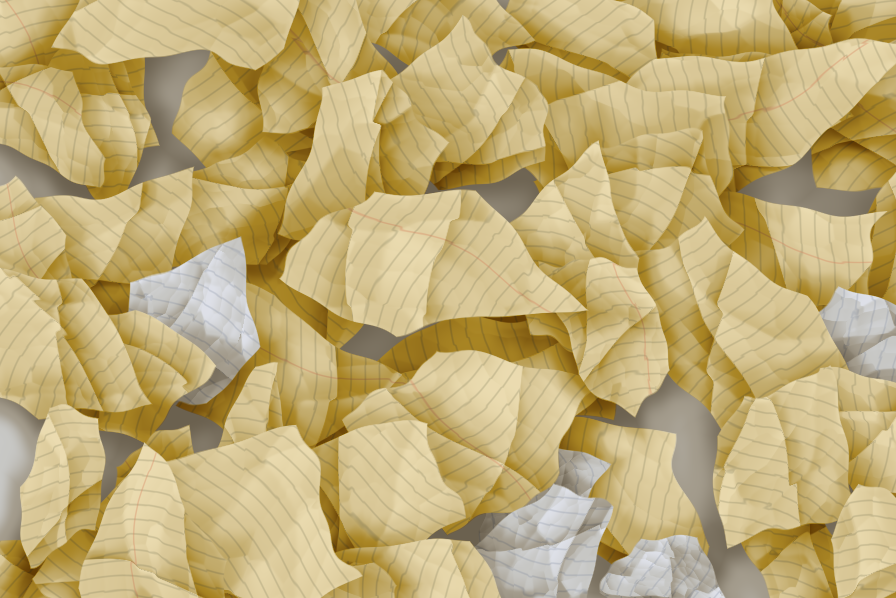
Give the GLSL for this texture, as a Shadertoy shader.

```glsl
// Crumpled sheets of yellow and white ruled paper heaped on a pale table.

float hash(vec2 p) {
    vec3 q = fract(p.xyx * 0.1031);
    q += dot(q, q.yzx + 33.33);
    return fract((q.x + q.y) * q.z);
}

vec2 hash2(vec2 p) {
    return vec2(hash(p), hash(p + 41.7));
}

mat2 rotation(float a) {
    return mat2(cos(a), sin(a), -sin(a), cos(a));
}

// Slope of a surface of tilted facets that meet in sharp creases
vec2 crumple(vec2 p) {
    vec2 cell = floor(p), slope = vec2(0.0);
    float total = 1e-12;
    for (int y = -1; y <= 1; y++)
    for (int x = -1; x <= 1; x++) {
        vec2 id = cell + vec2(x, y);
        vec2 d = p - id - hash2(id);
        vec2 tilt = 1.4 * (hash2(id + 57.0) - 0.5);
        float weight = exp(-24.0 * (dot(d, d) + dot(d, tilt)));
        slope += weight * (0.9 * d + 1.3 * tilt);
        total += weight;
    }
    return slope / total;
}

// Signed distance to a five-sided sheet with wavy edges
float sheetDistance(vec2 p, float id) {
    p += 0.07 * sin(p.yx * 4.0 + id) + 0.022 * sin(p.yx * 11.0 + 2.0 * id);
    float d = -1.0;
    for (int k = 0; k < 5; k++) {
        vec2 r = hash2(vec2(id, float(k) + 3.0));
        float a = 1.2566 * (float(k) + 0.7 * r.x);
        d = max(d, dot(p, vec2(cos(a), sin(a))) - 0.58 - 0.5 * r.y);
    }
    return d;
}

vec3 yellowPaper(float tone) {
    vec3 c = mix(vec3(0.38, 0.23, 0.01), vec3(0.66, 0.52, 0.14), smoothstep(0.05, 0.38, tone));
    c = mix(c, vec3(0.76, 0.67, 0.42), smoothstep(0.36, 0.60, tone));
    c = mix(c, vec3(0.85, 0.78, 0.59), smoothstep(0.58, 0.79, tone));
    return mix(c, vec3(0.92, 0.86, 0.69), smoothstep(0.78, 1.05, tone));
}

vec3 whitePaper(float tone) {
    vec3 c = mix(vec3(0.42, 0.38, 0.31), vec3(0.64, 0.61, 0.55), smoothstep(0.1, 0.5, tone));
    c = mix(c, vec3(0.78, 0.78, 0.77), smoothstep(0.48, 0.78, tone));
    return mix(c, vec3(0.87, 0.88, 0.91), smoothstep(0.78, 1.05, tone));
}

void mainImage(out vec4 fragColor, in vec2 fragCoord) {
    vec2 uv = fragCoord / iResolution.y;
    float aspect = iResolution.x / iResolution.y;
    float pixel = 1.0 / iResolution.y;

    // Surface state: tone, yellowness, ruled ink, red margin
    vec4 surface = vec4(0.84 - 0.04 * uv.y, 0.0, 0.0, 0.0);

    // Sheets on a jittered grid, stacked in shuffled order
    for (int i = 0; i < 54; i++) {
        float id = mod(float(i) * 23.0, 54.0);
        vec2 cell = vec2(mod(id, 9.0), floor(id / 9.0));
        vec2 jitter = 0.8 * (hash2(cell + 11.0) - 0.5);
        vec2 center = (cell + 0.5 + jitter) * vec2(aspect + 0.1, 1.1) / vec2(9.0, 6.0) - 0.05;
        vec2 kind = hash2(cell + 83.0);
        float yellow = step(0.15, kind.x);
        float size = mix(0.10, 0.19, kind.y) * mix(0.85, 1.0, yellow);

        vec2 offset = (uv - center) / size;
        if (dot(offset, offset) > 7.0) continue;
        vec2 p = rotation(6.2832 * hash(cell + 29.0)) * offset;
        float d = sheetDistance(p * vec2(1.2, 0.82), id);
        if (d > 0.6) continue;

        // Soft shadow on the layers below
        float shade = 0.44 - 0.16 * clamp(offset.y, -1.0, 1.0);
        float falloff = 1.0 - smoothstep(-0.1, 0.55, d);
        surface.x *= 1.0 - shade * falloff;
        float cover = 1.0 - smoothstep(-pixel, pixel, d * size);
        if (cover <= 0.0) continue;

        // Broad facets and fine creases
        vec2 q = p + 0.09 * sin(p.yx * 3.0 + id);
        float detail = mix(1.5, 1.0, yellow);
        vec2 broad = crumple(q * vec2(1.9, 1.05) * detail + id * 7.3);
        vec2 fine = crumple(q * vec2(4.3, 2.6) * detail + id * 3.1 + 0.2 * broad);
        float tone = 0.76 + 0.14 * hash(cell + 5.0) + 0.07 * offset.y;
        tone += detail * (0.13 * dot(broad, vec2(0.6, 0.8)) + 0.07 * dot(fine, vec2(0.8, -0.6)));

        // Overlapping folds with dark pockets behind them
        float shift = 0.0;
        for (int k = 0; k < 2; k++) {
            vec2 r = hash2(cell + 131.0 + 17.0 * float(k));
            float a = 6.2832 * r.x;
            float fold = dot(q, vec2(cos(a), sin(a))) - 0.1 - 0.4 * r.y + 0.05 * broad.x;
            float behind = smoothstep(-pixel, pixel, fold * size);
            tone -= 0.32 * behind * exp(-4.5 * max(fold, 0.0));
            tone += 0.05 * (1.0 - behind) * exp(9.0 * min(fold, 0.0));
            shift += 0.4 * behind;
        }
        tone += 0.05 * smoothstep(-0.07, 0.0, d);

        // Ruled lines bent by the facets
        vec2 sheet = q * size + 0.006 * broad + 0.002 * fine;
        float rule = abs(fract(sheet.y / 0.026 + shift) - 0.5) * 0.026;
        float ink = 1.0 - smoothstep(0.0, 0.0014 + pixel, rule);
        float margin = 1.0 - smoothstep(0.0, 0.001 + pixel, abs(sheet.x - 0.03));
        margin *= yellow * step(hash(cell + 67.0), 0.4);

        surface = mix(surface, vec4(tone, yellow, ink, margin), cover);
    }

    // Colour from tone, then the printed lines
    vec3 color = mix(whitePaper(surface.x), yellowPaper(surface.x), surface.y);
    vec3 inkColor = mix(vec3(0.50, 0.54, 0.62), vec3(0.48, 0.47, 0.34), surface.y);
    color = mix(color, inkColor * clamp(surface.x + 0.2, 0.3, 1.0), 0.26 * surface.z);
    color = mix(color, vec3(0.84, 0.50, 0.36) * clamp(surface.x + 0.2, 0.3, 1.0), 0.35 * surface.w);
    fragColor = vec4(color, 1.0);
}
```
